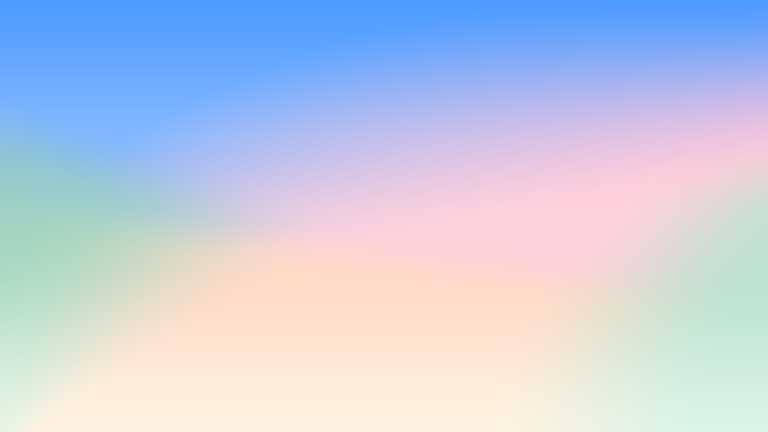
A Shadertoy shader for this background:

```glsl
// A soft pastel dawn: blue sky melting through lilac and pink into peach cream,
// with mint haze entering from both sides. Each layer is a vertical gradient
// blended over the previous one by a wide, slanted or curved mask.

const vec3 SKY_TOP      = vec3(0.31, 0.61, 1.00);
const vec3 SKY_LOW      = vec3(0.51, 0.72, 1.00);
const vec3 PINK_HIGH    = vec3(0.98, 0.72, 0.85);
const vec3 PINK_LOW     = vec3(1.00, 0.82, 0.86);
const vec3 PEACH        = vec3(1.00, 0.855, 0.78);
const vec3 CREAM        = vec3(1.00, 0.95, 0.88);
const vec3 TEAL         = vec3(0.54, 0.75, 0.86);
const vec3 MINT_LEFT    = vec3(0.64, 0.84, 0.75);
const vec3 MINT_RIGHT   = vec3(0.74, 0.89, 0.82);
const vec3 PALE_LEFT    = vec3(0.91, 0.96, 0.90);
const vec3 PALE_RIGHT   = vec3(0.86, 0.96, 0.91);

const float ARCH_TOP    = 0.985;  // height where pink begins on the right
const float ARCH_X      = 0.72;   // where its upper curve levels out
const float ARCH_BEND   = 0.96;
const float PEACH_SOFT  = 0.065;  // half width of the pink to peach blend
const float LEFT_SOFT   = 0.16;   // depth of the left haze's upper edge
const float RIGHT_SOFT  = 0.30;   // width of the right haze's edge

// Position of v between a and b, eased halfway between linear and smooth.
float ramp(float a, float b, float v) {
    float t = clamp((v - a) / (b - a), 0.0, 1.0);
    return mix(t, t * t * (3.0 - 2.0 * t), 0.5);
}

vec3 skyColor(float y) {
    return mix(SKY_TOP, SKY_LOW, ramp(1.0, 0.68, y));
}

// Pink fills the space between a curved upper edge and a rising lower line.
float pinkMask(vec2 p) {
    float bend = max(ARCH_X - p.x, 0.0);
    float start = ARCH_TOP - ARCH_BEND * bend * bend;
    float full = 0.25 + 0.385 * p.x;
    return ramp(start, full, p.y);
}

float peachMask(vec2 p) {
    float edge = 0.50 - 0.20 * p.x;
    return 1.0 - smoothstep(edge - PEACH_SOFT, edge + PEACH_SOFT, p.y);
}

// A wedge that widens upward and is cut by a falling diagonal.
float leftMask(vec2 p) {
    float reach = 0.05 + 0.9 * p.y;
    float depth = 0.79 - 0.6 * p.x - p.y;
    return (1.0 - smoothstep(0.0, reach, p.x)) * smoothstep(0.0, LEFT_SOFT, depth);
}

float rightMask(vec2 p) {
    float start = 0.62 + 0.6 * p.y * p.y;
    float fade = 1.0 - smoothstep(0.50, 0.74, p.y);
    return smoothstep(start, start + RIGHT_SOFT, p.x) * fade;
}

void mainImage(out vec4 fragColor, in vec2 fragCoord) {
    vec2 p = fragCoord / iResolution.xy;

    // Sky, pink glow and warm ground
    vec3 color = skyColor(p.y);
    vec3 pink = mix(PINK_HIGH, PINK_LOW, ramp(0.9, 0.5, p.y));
    color = mix(color, pink, pinkMask(p));
    vec3 warm = mix(CREAM, PEACH, ramp(0.0, 0.36, p.y));
    color = mix(color, warm, peachMask(p));

    // Mint haze on both sides
    vec3 leftHaze = mix(PALE_LEFT, MINT_LEFT, ramp(0.0, 0.45, p.y));
    leftHaze = mix(leftHaze, TEAL, ramp(0.45, 0.72, p.y));
    color = mix(color, leftHaze, leftMask(p));
    vec3 rightHaze = mix(PALE_RIGHT, MINT_RIGHT, ramp(0.0, 0.34, p.y));
    color = mix(color, rightHaze, rightMask(p));

    fragColor = vec4(color, 1.0);
}
```
